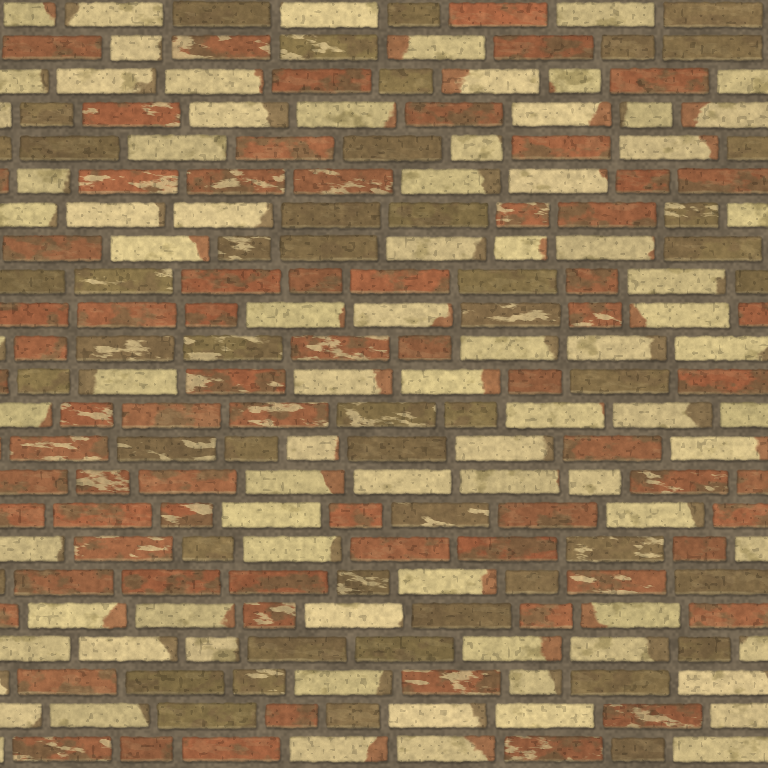
A Shadertoy shader for this texture:

```glsl
// Weathered wall of cream, red and brown bricks in wide grey-brown mortar.
// Each course holds six long and two short bricks in a hashed order and shift;
// value noise roughens the outlines, stains the ends and scuffs the faces.

#define COURSES 23.0      // rows of bricks up the canvas
#define BRICKS 8          // bricks along each row
#define LONG_PITCH 0.14   // long brick plus joint, in canvas widths
#define SHORT_PITCH 0.08  // short brick plus joint
#define JOINT 0.235       // mortar width, in course heights
#define CREAM_SHARE 0.46
#define RED_SHARE 0.35
#define ROUGHNESS 0.07    // raggedness of the brick outlines

const vec3 MORTAR = vec3(0.435, 0.385, 0.310);
const vec3 CREAM  = vec3(0.820, 0.730, 0.530);
const vec3 RED    = vec3(0.620, 0.375, 0.250);
const vec3 BROWN  = vec3(0.490, 0.400, 0.275);
const vec3 OLIVE  = vec3(0.520, 0.460, 0.280);

float hash(vec2 p) {
    vec3 q = fract(p.xyx * 0.1031);
    q += dot(q, q.yzx + 33.33);
    return fract((q.x + q.y) * q.z);
}

float noise(vec2 p) {
    vec2 i = floor(p), f = fract(p);
    f = f * f * (3.0 - 2.0 * f);
    return mix(mix(hash(i), hash(i + vec2(1, 0)), f.x),
               mix(hash(i + vec2(0, 1)), hash(i + vec2(1, 1)), f.x), f.y);
}

float fbm(vec2 p) {
    float sum = 0.0, gain = 0.53;
    for (int i = 0; i < 4; i++) {
        sum += gain * noise(p);
        p = p * 2.03 + 17.3;
        gain *= 0.5;
    }
    return sum;
}

float roundedBox(vec2 p, vec2 halfSize, float radius) {
    vec2 q = abs(p) - halfSize + radius;
    return length(max(q, 0.0)) + min(max(q.x, q.y), 0.0) - radius;
}

// Finds the brick at x in a row: returns its start, pitch and index.
vec3 findBrick(float x, float row) {
    int shortA = int(4.0 * hash(vec2(row, 71.0)));
    int shortB = 4 + int(4.0 * hash(vec2(row, 83.0)));
    float start = 0.0, pitch = LONG_PITCH;
    int index = 0;
    for (int i = 0; i < BRICKS; i++) {
        index = i;
        pitch = (i == shortA || i == shortB) ? SHORT_PITCH : LONG_PITCH;
        if (x < start + pitch) break;
        start += pitch;
    }
    return vec3(start, pitch, float(index));
}

// Face colour at p, measured from the brick centre in course heights.
vec3 brickFace(vec2 p, vec2 halfSize, vec2 seed, bool isShort) {
    vec2 q = p + seed * vec2(13.7, 7.9);
    float kind = hash(seed + 5.0) + (isShort ? 0.25 : 0.0);
    float blotch = fbm(q * vec2(1.6, 2.4));
    float streak = fbm(vec2(q.x * 1.8 + q.y * 1.5, q.y * 5.0));
    vec3 earth = mix(BROWN, OLIVE, 0.6 * hash(seed + 9.0));
    vec3 color;

    if (kind < CREAM_SHARE) {
        // Pale face with a slanted, ragged burnt end
        color = mix(CREAM, vec3(0.76, 0.70, 0.47), hash(seed + 11.0) * 0.6);
        color = mix(color, OLIVE, 0.5 * smoothstep(0.60, 0.80, blotch));
        float side = hash(seed + 13.0) < 0.78 ? 1.0 : -1.0;
        float reach = mix(-0.30, 0.55, hash(seed + 17.0));
        reach += p.y * mix(-0.7, 0.7, hash(seed + 19.0)) + 0.7 * (blotch - 0.4);
        float burnt = smoothstep(0.07, -0.07, halfSize.x - side * p.x - reach);
        vec3 burn = mix(BROWN, RED, step(0.6, hash(seed + 23.0)) * 0.75);
        color = mix(color, burn, 0.85 * burnt);
    } else {
        // Fired face, dulled in patches and scuffed with pale slip
        bool isRed = kind < CREAM_SHARE + RED_SHARE;
        color = isRed ? mix(RED, BROWN, 0.35 * hash(seed + 29.0)) : earth;
        color = mix(color, BROWN * 0.93, 0.75 * smoothstep(0.48, 0.68, blotch));
        float scuffed = 0.12 + 0.7 * step(0.70, hash(seed + 31.0));
        color = mix(color, CREAM * 0.96, scuffed * smoothstep(0.55, 0.68, streak));
        float lip = smoothstep(0.10, 0.02, p.y + halfSize.y + 0.1 * (streak - 0.5));
        color = mix(color, CREAM * 0.85, 0.55 * lip);
    }
    float pits = smoothstep(0.79, 0.88, noise(q * 9.0));
    color *= 0.93 + 0.14 * hash(seed + 37.0);
    return color * (0.86 + 0.28 * fbm(q * 7.0)) * (1.0 - 0.16 * pits);
}

void mainImage(out vec4 fragColor, in vec2 fragCoord) {
    vec2 uv = fragCoord / iResolution.y;
    float y = uv.y * COURSES - 0.07;
    float row = mod(floor(y), COURSES);

    // Half-bond shift, loosened and turned by a random number of bricks
    float shift = LONG_PITCH * (0.5 * mod(row, 2.0) + 0.25 * hash(vec2(row, 41.0))
                + floor(8.0 * hash(vec2(row, 53.0))));
    float x = fract(uv.x - shift);
    vec3 brick = findBrick(x, row);
    vec2 seed = vec2(brick.z * 3.0 + 1.0, row * 5.0 + 2.0);

    // Brick outline, slightly varied in size and level
    vec2 p = vec2((x - brick.x - 0.5 * brick.y) * COURSES, fract(y) - 0.5);
    p.y += 0.03 * (hash(seed + 43.0) - 0.5);
    vec2 halfSize = 0.5 * vec2(brick.y * COURSES - JOINT, 1.0 - JOINT);
    halfSize -= 0.03 * vec2(hash(seed + 47.0), hash(seed + 59.0));
    float rough = ROUGHNESS * (fbm(p * 5.0 + seed * 3.1) - 0.5);
    float dist = roundedBox(p, halfSize, 0.07) + rough;
    float shadowDist = roundedBox(p + vec2(-0.02, 0.05), halfSize, 0.07) + rough;

    // Grainy mortar, shaded below each brick
    vec2 grain = uv * COURSES;
    vec3 color = MORTAR * (0.78 + 0.26 * fbm(grain * 1.3) + 0.20 * noise(grain * 11.0));
    color *= 1.0 - 0.25 * smoothstep(0.06, -0.03, shadowDist);

    // Brick face with worn, darker rim
    vec3 face = brickFace(p, halfSize, seed, brick.y < LONG_PITCH * 0.9);
    face *= 1.0 - 0.18 * smoothstep(-0.08, 0.0, dist);
    float soft = 0.012 + 0.7 * COURSES / iResolution.y;
    color = mix(color, face, smoothstep(soft, -soft, dist));
    fragColor = vec4(color, 1.0);
}
```
